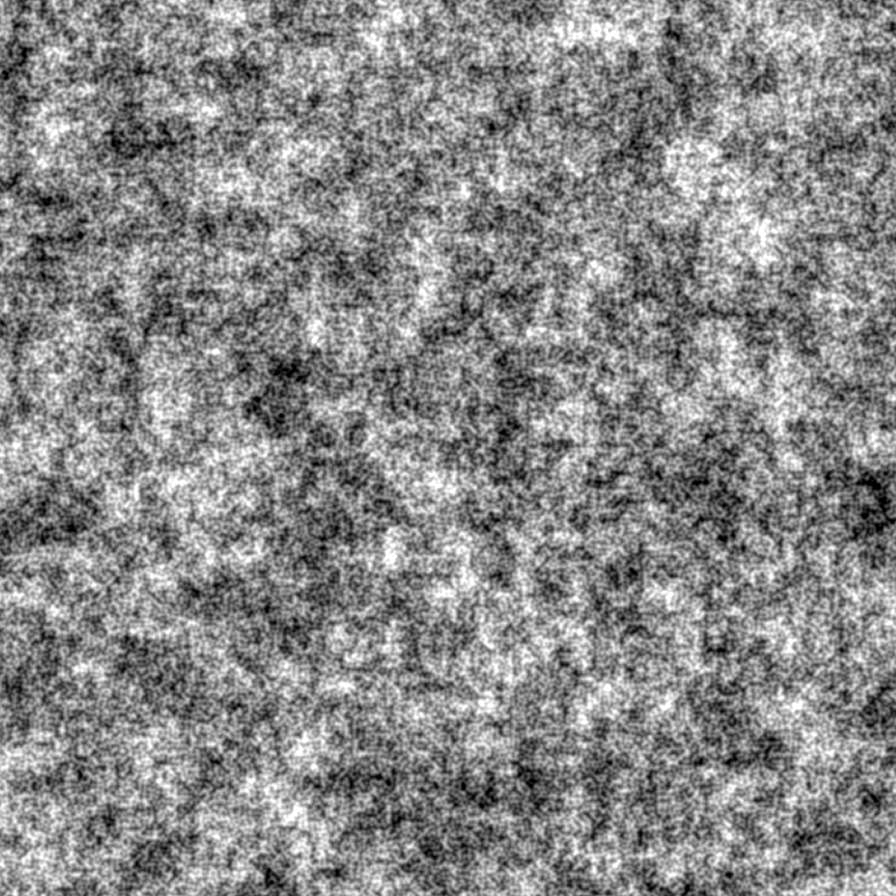
Reproduce this texture procedurally as a WebGL 2 fragment shader.

```glsl
#version 300 es
precision highp float;

uniform vec2 u_resolution;
out vec4 fragColor;

const int OCTAVES = 6;
const float BASE_FREQUENCY = 6.0;   // cells across the canvas in the coarsest layer
const float LACUNARITY = 2.0;
const float GAIN = 1.08;            // finer layers are slightly stronger
const float MEAN_GREY = 0.533;
const float CONTRAST = 0.185;       // standard deviation of the grey level
const float NOISE_DEVIATION = 0.216; // standard deviation of one noise layer
const vec2 LAYER_SHIFT = vec2(17.37, 41.83);
const float TAU = 6.2831853;

// Integer hash of a lattice point, mapped to 0..1
float hash(ivec2 cell, int layer) {
    uvec2 q = uvec2(cell + 4096) * uvec2(1597334673u, 3812015801u);
    uint h = q.x ^ q.y ^ (uint(layer + 1) * 2654435769u);
    h = (h ^ (h >> 16)) * 2146121005u;
    h = (h ^ (h >> 15)) * 2221713035u;
    h ^= h >> 16;
    return float(h >> 8) / 16777216.0;
}

// Contribution of the random unit gradient at one lattice corner
float cornerSlope(ivec2 cell, vec2 offset, int layer) {
    float angle = TAU * hash(cell, layer);
    return dot(vec2(cos(angle), sin(angle)), offset);
}

float gradientNoise(vec2 p, int layer) {
    ivec2 cell = ivec2(floor(p));
    vec2 f = fract(p);
    vec2 blend = f * f * f * (f * (f * 6.0 - 15.0) + 10.0);
    float bottomLeft = cornerSlope(cell, f, layer);
    float bottomRight = cornerSlope(cell + ivec2(1, 0), f - vec2(1.0, 0.0), layer);
    float topLeft = cornerSlope(cell + ivec2(0, 1), f - vec2(0.0, 1.0), layer);
    float topRight = cornerSlope(cell + ivec2(1, 1), f - vec2(1.0, 1.0), layer);
    return mix(mix(bottomLeft, bottomRight, blend.x),
               mix(topLeft, topRight, blend.x), blend.y);
}

// Layered noise scaled to unit standard deviation
float fractalNoise(vec2 uv) {
    float sum = 0.0;
    float power = 0.0;
    float amplitude = 1.0;
    float frequency = BASE_FREQUENCY;
    for (int layer = 0; layer < OCTAVES; layer++) {
        vec2 p = uv * frequency + LAYER_SHIFT * float(layer + 1);
        sum += amplitude * gradientNoise(p, layer);
        power += amplitude * amplitude;
        amplitude *= GAIN;
        frequency *= LACUNARITY;
    }
    return sum / (NOISE_DEVIATION * sqrt(power));
}

void main() {
    vec2 uv = gl_FragCoord.xy / min(u_resolution.x, u_resolution.y);
    float grey = MEAN_GREY + CONTRAST * fractalNoise(uv);
    fragColor = vec4(vec3(clamp(grey, 0.0, 1.0)), 1.0);
}
```
